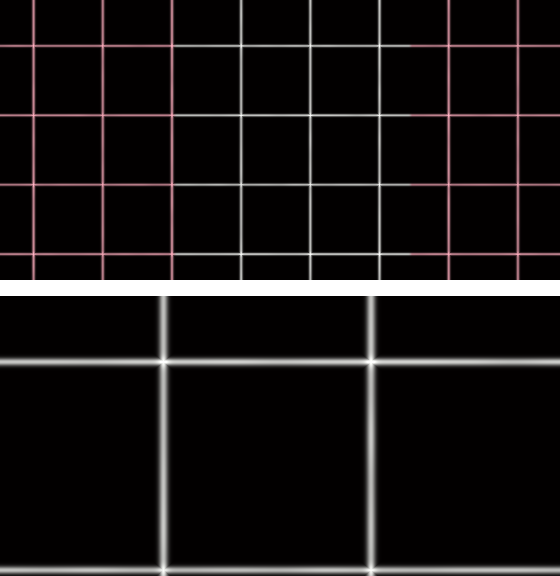
Top: the whole. Bottom: its middle third, enlarged.
A WebGL 2 fragment shader for this pattern:

```glsl
#version 300 es
precision highp float;

uniform vec2 u_resolution;
out vec4 outColor;

// Lengths are fractions of the canvas height
const vec2 PITCH = vec2(0.2471, 0.2479);      // spacing of the lines
const vec2 FIRST_LINE = vec2(0.1200, 0.0924); // lowest line on each axis
const vec2 LINE_SIGMA = vec2(0.0037, 0.0031); // softness of vertical, horizontal
const float NODE_SIGMA = 0.0050;
const float NODE_GLOW = 0.35;
const vec2 PALE_BAND = vec2(0.624, 1.466);    // left and right ends of the pale zone
const float BAND_BLUR = 0.008;
const float LINE_VARIATION = 0.14;
const float WEAR_AMOUNT = 0.10;
const float WEAR_SCALE = 18.0;
const vec3 BACKGROUND = vec3(0.008, 0.0, 0.0);
const vec3 PINK = vec3(0.77, 0.53, 0.58);
const vec3 PALE = vec3(0.78, 0.79, 0.78);

float hash(vec2 p) {
    vec3 q = fract(vec3(p.xyx) * 0.1031);
    q += dot(q, q.yzx + 33.33);
    return fract((q.x + q.y) * q.z);
}

float noise(vec2 p) {
    vec2 cell = floor(p);
    vec2 f = fract(p);
    f = f * f * (3.0 - 2.0 * f);
    float low = mix(hash(cell), hash(cell + vec2(1.0, 0.0)), f.x);
    float high = mix(hash(cell + vec2(0.0, 1.0)), hash(cell + 1.0), f.x);
    return mix(low, high, f.y);
}

void main() {
    vec2 pos = gl_FragCoord.xy / u_resolution.y;
    float pixel = 1.0 / u_resolution.y;

    // Nearest line on each axis, and the distance to it
    vec2 grid = (pos - FIRST_LINE) / PITCH;
    vec2 lineId = floor(grid + 0.5);
    vec2 dist = (grid - lineId) * PITCH;

    // Soft profiles, widened and dimmed where pixels are coarse
    vec2 sigma = sqrt(LINE_SIGMA * LINE_SIGMA + 0.08 * pixel * pixel);
    vec2 lines = exp(-0.5 * dist * dist / (sigma * sigma)) * LINE_SIGMA / sigma;

    // Uneven brightness between lines and along them
    vec2 strength = vec2(hash(vec2(lineId.x, 17.0)), hash(vec2(41.0, lineId.y)));
    vec2 wear = vec2(noise(vec2(lineId.x * 7.0, pos.y * WEAR_SCALE)),
                     noise(vec2(pos.x * WEAR_SCALE, lineId.y * 7.0 + 50.0)));
    lines *= 1.0 + LINE_VARIATION * (strength - 0.5) + WEAR_AMOUNT * (wear - 0.5);

    // Pale zone between the pink sides
    float pale = smoothstep(-BAND_BLUR, BAND_BLUR, pos.x - PALE_BAND.x)
               * smoothstep(-BAND_BLUR, BAND_BLUR, PALE_BAND.y - pos.x);
    vec3 lineColor = mix(PINK, PALE, pale);

    // Crossings glow a little brighter
    float node = exp(-0.5 * dot(dist, dist) / (NODE_SIGMA * NODE_SIGMA));
    vec3 color = BACKGROUND + lineColor * max(lines.x, lines.y);
    color += NODE_GLOW * node * lineColor * max(lines.x, lines.y);

    outColor = vec4(clamp(color, 0.0, 1.0), 1.0);
}
```
